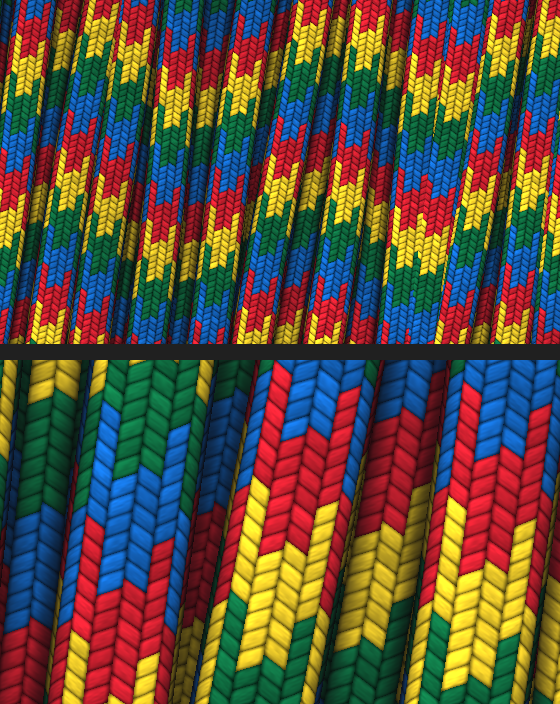
Top: the whole. Bottom: its middle third, enlarged.
A WebGL 1 fragment shader for this texture:

```glsl
precision highp float;
// Braided cords in red, yellow, green and blue, hanging side by side with a slight lean.
// A loop finds the nearest cord; its surface is unrolled into columns of slanted stitches,
// each coloured by one of two opposed helices so bands are solid in front and mix at the sides.

uniform vec2 u_resolution;

const float RADIUS = 0.063;
const float PERIOD = 0.445;          // length of one four-colour sequence
const float ROW = PERIOD / 24.0;     // height of one stitch

float hash(vec2 p) {
  vec3 q = fract(vec3(p.xyx) * 0.1031);
  q += dot(q, q.yzx + 33.33);
  return fract((q.x + q.y) * q.z);
}

float noise(vec2 p) {
  vec2 i = floor(p), f = fract(p);
  f = f * f * (3.0 - 2.0 * f);
  return mix(mix(hash(i), hash(i + vec2(1.0, 0.0)), f.x),
             mix(hash(i + vec2(0.0, 1.0)), hash(i + 1.0), f.x), f.y);
}

float cordSlope(float i) {
  return 0.145 + 0.03 * cos(1.57 * (i - 5.0));
}

// Horizontal centre of cord i at height y: uneven spacing, lean and a slow sway
float cordCentre(float i, float y) {
  float bunch = (i - 6.8) / 2.0;
  return 0.047 + 0.1475 * i + 0.106 * exp(-bunch * bunch)
       + 0.02 * cos(2.1 * (i - 1.0))
       + (y - 0.5) * cordSlope(i) + 0.004 * sin(5.0 * y + i * 2.0);
}

vec3 yarnColour(float index) {
  float k = mod(index, 4.0);
  if (k < 0.5) return vec3(0.82, 0.13, 0.19);
  if (k < 1.5) return vec3(0.96, 0.82, 0.17);
  if (k < 2.5) return vec3(0.06, 0.42, 0.25);
  return vec3(0.08, 0.40, 0.76);
}

// across: -1 to 1 over the cord; along: height measured on its axis
vec3 braid(float across, float along, float cord) {
  float column = asin(clamp(across, -1.0, 1.0)) / 3.14159 * 8.0;
  float c = floor(column);
  float fx = column - c - 0.5;
  float side = mod(c, 2.0) * 2.0 - 1.0;

  // Slanted stitch cell, staggered between columns
  float row = along / ROW - side * fx * 0.65 + 0.25 * side;
  float r = floor(row);
  float fy = row - r - 0.5;

  // Strand colour from its helix
  float angle = (c + 0.5) * 3.14159 / 8.0;
  float shift = 1.2 + 0.24 * cos(1.46 * (cord - 3.3));
  float t = (1.0 - (r + 0.5) * ROW + side * angle * RADIUS * 1.05) / PERIOD - shift;
  vec3 yarn = yarnColour(floor(t * 4.0 + 0.5));

  // Rounded stitch with dark seams, fine fibres and uneven dye
  vec2 q = max(abs(vec2(fx, fy)) - 0.24, 0.0);
  float soft = 0.16 + 0.6 / (u_resolution.y * ROW);
  float body = 1.0 - smoothstep(0.26 - soft, 0.26 + soft * 0.6, length(q));
  float fibre = noise(vec2(fx * 4.0 + c * 7.0, fy * 9.0 + r * 11.0));
  float tone = 0.84 + 0.2 * hash(vec2(c + 20.0, r + cord * 37.0 + 90.0));
  tone *= 0.92 + 0.16 * fibre + 0.3 * fy - 0.1 * fx;
  return yarn * tone * mix(0.34, 1.08, body);
}

void main() {
  vec2 p = gl_FragCoord.xy / u_resolution.y;

  // Nearest surface: whole numbers are front cords, halves lie behind them
  float nearest = -9.0, cord = 0.0, across = 0.0, behind = 0.0, gap = 9.0;
  for (int k = 0; k < 27; k++) {
    float i = float(k) * 0.5 - 1.0;
    float back = step(0.25, fract(i));
    float u = (p.x - cordCentre(i, p.y)) / RADIUS;
    if (back < 0.5) gap = min(gap, abs(u) - 1.0);
    float depth = sqrt(max(1.0 - u * u, 0.0)) - 1.5 * back;
    if (abs(u) < 1.0 && depth > nearest) {
      nearest = depth;
      cord = i;
      across = u;
      behind = back;
    }
  }

  vec3 colour = vec3(0.04, 0.03, 0.04);
  if (nearest > -8.0) {
    float along = p.y + across * RADIUS * cordSlope(cord);
    float facing = sqrt(1.0 - across * across);
    // Round shading, lit a little from the left
    float light = mix(0.1, 1.0, smoothstep(0.05, 0.8, facing)) * (1.0 - 0.12 * across);
    // Contact shadow on the cords behind
    light *= mix(1.0, mix(0.3, 0.8, smoothstep(0.0, 0.4, gap)), behind);
    light *= 0.88 + 0.22 * noise(p * 3.0 + 5.0);
    colour = mix(colour, braid(across, along, cord), light);
  }

  gl_FragColor = vec4(colour, 1.0);
}
```
